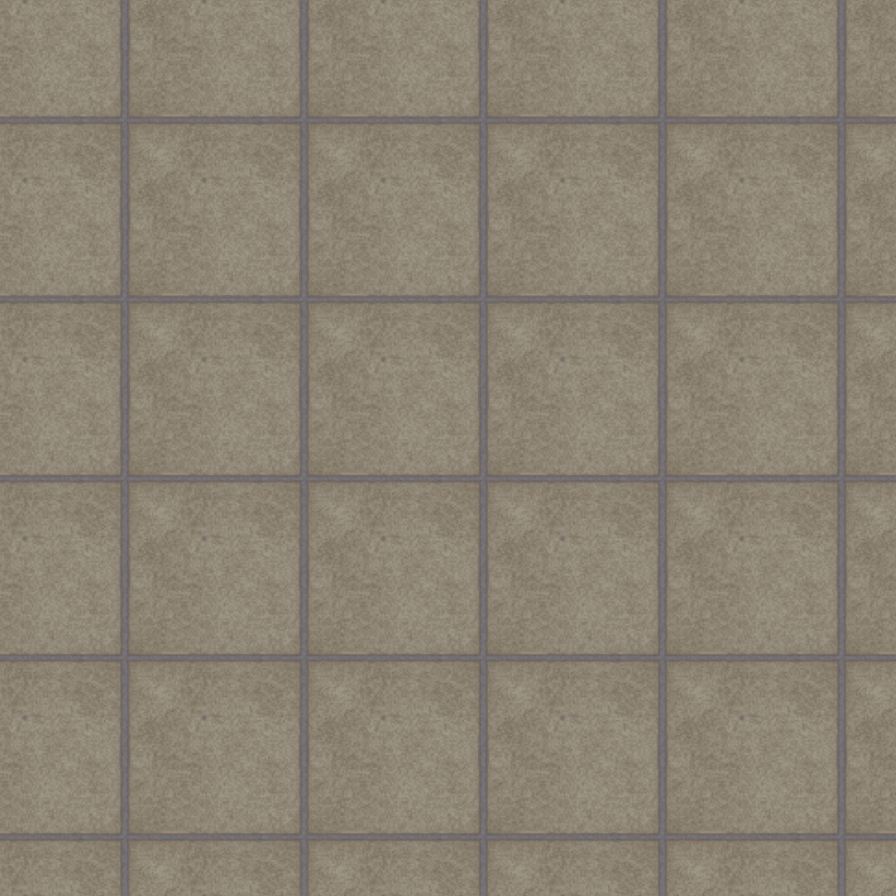
Give the GLSL for this texture, as a Shadertoy shader.

```glsl
const float REPEATS = 5.0;
const vec2 JOINT_OFFSET = vec2(0.697, 0.329);    // joint position, in tiles
const vec2 JOINT_HALF = vec2(0.018, 0.0135);     // half joint width, in tiles
const float EDGE_WOBBLE = 0.007;
const float RIM_WIDTH = 0.009;
const float BLOTCH_AMOUNT = 1.3;
const float GRAIN_AMOUNT = 0.95;
const float MOTTLE_AMOUNT = 0.7;
const vec2 SPOT_CENTRE = vec2(0.443, 0.666);
const float SPOT_RADIUS = 0.014;

const vec3 STONE_DARK = vec3(0.53, 0.49, 0.42);
const vec3 STONE_LIGHT = vec3(0.60, 0.57, 0.51);
const vec3 EDGE_BROWN = vec3(0.49, 0.44, 0.38);
const vec3 RIM_DARK = vec3(0.41, 0.38, 0.37);
const vec3 GROUT = vec3(0.46, 0.44, 0.45);
const vec3 GROUT_SHADE = vec3(0.40, 0.375, 0.39);
const vec3 CHIP_LIGHT = vec3(0.65, 0.59, 0.50);

float hash(vec2 cell) {
    uvec2 q = uvec2(cell) * uvec2(1597334677u, 3812015801u);
    uint n = (q.x ^ q.y) * 1597334677u;
    n = (n ^ (n >> 15)) * 2246822519u;
    n ^= n >> 13;
    return float(n >> 8) / 16777216.0;
}

// Value noise that wraps once per tile
float noise(vec2 p, vec2 cells) {
    p *= cells;
    vec2 i = floor(p), f = fract(p);
    f = f * f * (3.0 - 2.0 * f);
    vec2 a = mod(i, cells), b = mod(i + 1.0, cells);
    return mix(mix(hash(a), hash(vec2(b.x, a.y)), f.x),
               mix(hash(vec2(a.x, b.y)), hash(b), f.x), f.y);
}

float fbm(vec2 p, float cells) {
    float sum = 0.0, weight = 0.5;
    for (int k = 0; k < 4; k++) {
        sum += weight * noise(p, vec2(cells));
        cells *= 2.0;
        weight *= 0.5;
    }
    return sum / 0.9375;
}

float blob(vec2 p, vec2 centre, vec2 size) {
    vec2 d = (p - centre) / size;
    return exp(-dot(d, d));
}

vec3 stone(vec2 p, float inset) {
    // Broad patches of wear
    float tone = 0.46 + BLOTCH_AMOUNT * (fbm(p, 5.0) - 0.5);
    tone += 0.28 * blob(p, vec2(0.74, 0.47), vec2(0.28, 0.38));
    tone -= 0.30 * blob(p, vec2(0.25, 0.46), vec2(0.20, 0.16));
    tone -= 0.18 * blob(p, vec2(0.70, 0.90), vec2(0.30, 0.12));

    // Sandy grain and small dark pits
    float grain = noise(p, vec2(97.0));
    tone += GRAIN_AMOUNT * (grain - 0.5);
    tone += MOTTLE_AMOUNT * (noise(p, vec2(47.0)) - 0.5);
    float pits = smoothstep(0.72, 0.95, noise(p, vec2(71.0)));
    tone -= 0.5 * pits * smoothstep(0.4, 0.6, fbm(p, 3.0));
    vec3 colour = mix(STONE_DARK, STONE_LIGHT, clamp(tone, -0.6, 1.3));

    // Brown border, strongest towards the joint
    float border = exp(-inset / 0.03) * (0.5 + 0.5 * noise(p, vec2(19.0)));
    colour = mix(colour, EDGE_BROWN, 0.7 * border);

    // Spot with a short scratch beside it
    vec2 d = p - SPOT_CENTRE;
    float spot = 1.0 - smoothstep(0.4 * SPOT_RADIUS, 1.6 * SPOT_RADIUS, length(d));
    colour = mix(colour, RIM_DARK, 0.65 * spot);
    float scratch = blob(d, vec2(0.07, 0.008), vec2(0.035, 0.006));
    return mix(colour, EDGE_BROWN, 0.7 * scratch);
}

void mainImage(out vec4 fragColor, in vec2 fragCoord) {
    vec2 p = fract(fragCoord / iResolution.xy * REPEATS - JOINT_OFFSET);
    vec2 pixel = REPEATS / iResolution.xy;
    float aa = 0.7 * max(pixel.x, pixel.y);

    // Distance into the tile, with slightly ragged sides
    vec2 toJoint = 0.5 - abs(p - 0.5);
    vec2 wobble = vec2(noise(p, vec2(2.0, 29.0)), noise(p, vec2(29.0, 2.0))) - 0.5;
    vec2 side = toJoint - JOINT_HALF + EDGE_WOBBLE * wobble;
    float inset = min(side.x, side.y);

    // Stone face, dark rim and broken pale chips on the lower edge
    vec3 face = stone(p, max(inset, 0.0));
    float rim = 1.0 - smoothstep(RIM_WIDTH - aa, RIM_WIDTH + aa, inset);
    face = mix(face, RIM_DARK, 0.6 * rim);
    float chip = exp(-pow((p.y - 0.027) / 0.007, 2.0));
    chip *= smoothstep(0.55, 0.8, noise(p, vec2(13.0, 2.0)));
    face = mix(face, CHIP_LIGHT, 0.6 * chip * smoothstep(0.0, 0.03, side.x));

    // Grout, lighter along its middle
    vec2 across = toJoint / JOINT_HALF;
    float shade = smoothstep(0.35, 1.0, min(across.x, across.y));
    vec3 joint = mix(GROUT, GROUT_SHADE, 0.7 * shade);
    joint += 0.05 * (noise(p, vec2(83.0)) - 0.5);

    vec3 colour = mix(joint, face, smoothstep(-aa, aa, inset));
    fragColor = vec4(colour, 1.0);
}
```
